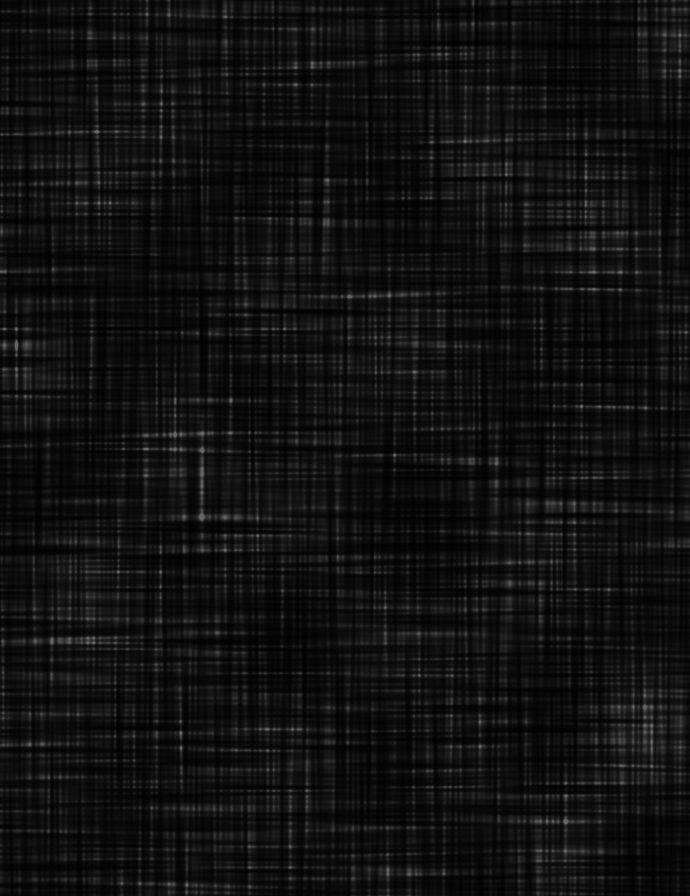
Write a WebGL 1 fragment shader that draws this texture.

```glsl
precision highp float;
// Dark woven linen: fine crossed threads with slubs, shadow streaks and faint pale patches.

uniform vec2 u_resolution;

float random(float n) {
  return fract(sin(n * 12.9898) * 43758.545);
}

// Layered sines with unit variance: fine across the thread, slowly changing along it.
// Frequencies run from coarse to fine, in cycles per canvas height.
float threads(float across, float along, float coarse, float fine, float seed) {
  float sum = 0.0;
  for (int i = 0; i < 24; i++) {
    float n = float(i) + seed;
    float frequency = coarse * pow(fine / coarse, (float(i) + random(n)) / 24.0);
    float drift = 0.8 * sin(along * mix(6.0, 15.0, random(n + 0.2)) + 6.283 * random(n + 0.3));
    float wave = sin(6.283 * (across * frequency + random(n + 0.4)) + drift);
    float slub = sin(along * mix(8.0, 26.0, random(n + 0.6)) + 6.283 * random(n + 0.7));
    // Fade waves too fine for the pixel grid
    float visible = 1.0 - smoothstep(0.42, 0.6, frequency / u_resolution.y);
    sum += wave * slub * visible;
  }
  return sum * 2.0 / sqrt(24.0);
}

void main() {
  vec2 p = gl_FragCoord.xy / u_resolution.y;

  // Warp, weft and broad worn patches
  float weft = threads(p.y, p.x, 22.0, 190.0, 11.0);
  float warp = threads(p.x, p.y, 28.0, 195.0, 57.0);
  float patches = threads(p.x, p.y, 1.5, 7.0, 103.0);

  // Threads multiply each other, so only crossings of pale threads shine
  float shade = 0.054 * exp(0.43 * weft + 0.38 * warp + 0.24 * patches);

  gl_FragColor = vec4(vec3(min(shade, 0.4)), 1.0);
}
```
